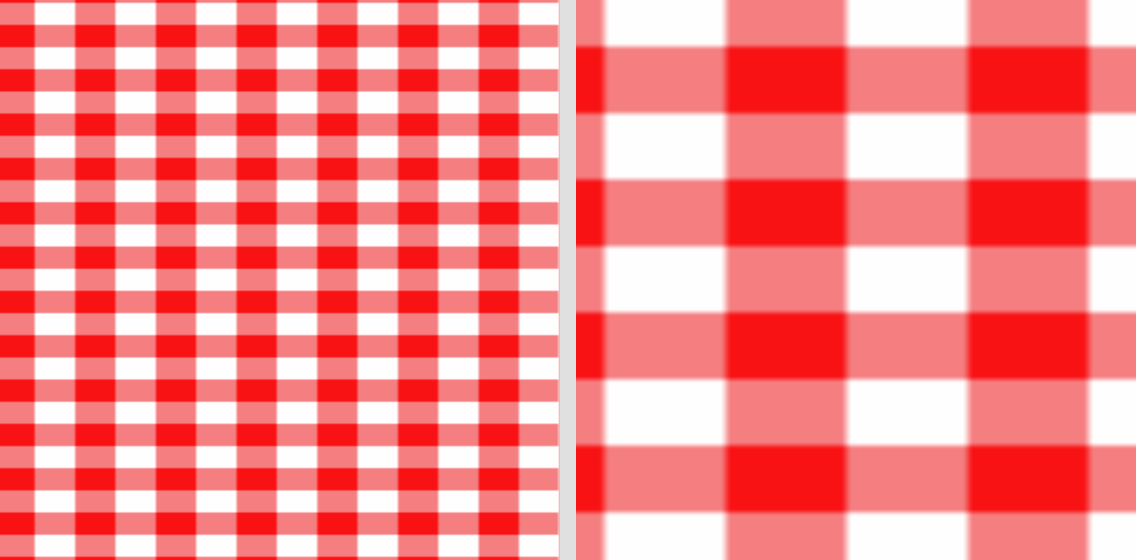
Left: the whole. Right: its middle third, enlarged.
Reproduce this pattern procedurally as a Shadertoy shader.

```glsl
// Red and white gingham: seven upright bands cross twelve flatter level bands.
// Each set is a periodic distance to the band centre with a softened edge;
// one band gives pink, two overlapping bands give full red.

// Coverage of bands repeating every period, with one centred at the given place
float bands(float p, float centre, float period, float width, float soft) {
    float d = abs(fract((p - centre) / period + 0.5) - 0.5) * period;
    return 1.0 - smoothstep(-soft, soft, d - 0.5 * width);
}

void mainImage(out vec4 fragColor, in vec2 fragCoord) {
    vec2 uv = fragCoord / iResolution.xy;
    vec2 pixel = 1.0 / iResolution.xy;

    // Upright edges are a little softer than level ones
    float upright = bands(uv.x, 0.1702, 0.1441, 0.0718, max(0.0036, pixel.x));
    float level = bands(uv.y, 0.0650, 0.07915, 0.0398, max(0.0024, pixel.y));

    // Level bands fade out just before the right border
    level *= 1.0 - smoothstep(0.994, 1.0, uv.x);

    vec3 white = vec3(1.0, 0.998, 0.998);
    vec3 pink = vec3(0.960, 0.493, 0.500);
    vec3 red = vec3(0.973, 0.070, 0.078);

    // Layer the two sets of bands
    vec3 colour = mix(mix(white, pink, upright), mix(pink, red, upright), level);
    fragColor = vec4(colour, 1.0);
}
```
